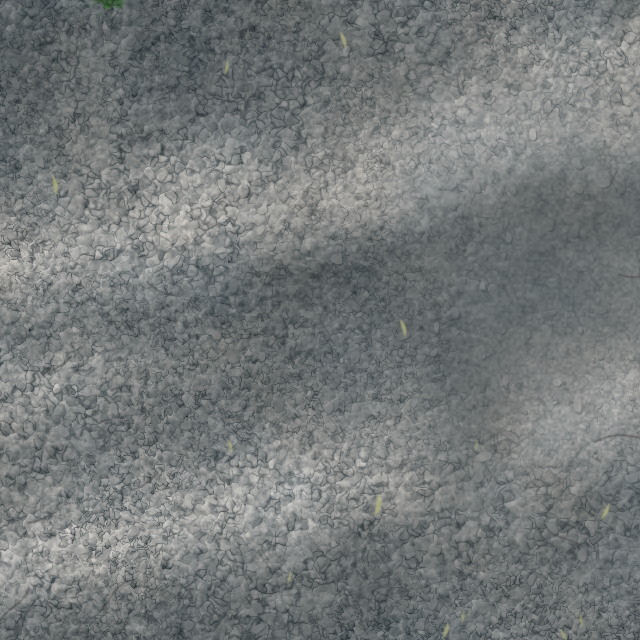
Reproduce this texture procedurally as a Shadertoy shader.

```glsl
vec2 hash2(vec2 p) {
    vec3 q = fract(vec3(p.xyx) * vec3(0.1031, 0.1030, 0.0973));
    q += dot(q, q.yzx + 33.33);
    return fract((q.xx + q.yz) * q.zy);
}

float noise(vec2 p) {
    vec2 i = floor(p), f = fract(p);
    f = f * f * (3.0 - 2.0 * f);
    return mix(mix(hash2(i).x, hash2(i + vec2(1, 0)).x, f.x),
               mix(hash2(i + vec2(0, 1)).x, hash2(i + vec2(1, 1)).x, f.x), f.y);
}

float fbm(vec2 p) {
    float sum = 0.0, amp = 0.5;
    for (int i = 0; i < 4; i++) {
        sum += amp * noise(p);
        p = p * 2.03 + 17.0;
        amp *= 0.5;
    }
    return sum / 0.9375;
}

float bump(float x, float center, float width) {
    float d = (x - center) / width;
    return exp(-d * d);
}

mat2 rotate(float a) {
    return mat2(cos(a), sin(a), -sin(a), cos(a));
}

// Brightness of loose stones: broken soft gaps, varied tone, light from upper left
float gravel(vec2 p) {
    vec2 w = p * 1.4;
    p += 0.9 * (vec2(noise(w), noise(w + 40.0)) - 0.5);
    vec2 cell = floor(p), toStone = vec2(0), id = vec2(0);
    float near = 9.0, second = 9.0;
    for (int y = -1; y <= 1; y++)
    for (int x = -1; x <= 1; x++) {
        vec2 c = cell + vec2(x, y), h = hash2(c);
        vec2 d = p - c - h;
        float dist = length(rotate(h.x * 6.28) * d * vec2(0.75, 1.3)) - 0.25 * h.y;
        if (dist < near) {
            second = near;
            near = dist;
            toStone = d;
            id = c;
        } else second = min(second, dist);
    }
    float gap = 1.0 - smoothstep(0.0, 0.38, second - near);
    gap *= smoothstep(0.2, 0.7, noise(p * 0.9 + 11.0));
    return 1.06 - 0.46 * gap + 0.26 * (hash2(id + 71.0).y - 0.5)
         + 0.20 * dot(toStone, vec2(-0.6, 0.8));
}

// Rough relief lit from the upper left
float relief(vec2 p) {
    vec2 toLight = vec2(-0.3, 0.4);
    return noise(p - toLight) - noise(p + toLight);
}

// Broad sunlit bands rising gently to the right
float sunlight(vec2 uv) {
    float s = uv.y - 0.23 * uv.x + 0.09 * (fbm(uv * vec2(4, 6)) - 0.5);
    float lit = bump(s, 0.60, 0.10);
    lit += bump(s, 0.13, 0.10) * (1.0 - 0.7 * bump(uv.x, 0.73, 0.09));
    lit += 0.8 * bump(s, 0.38, 0.07) * bump(uv.x, 0.0, 0.25);
    lit += 0.7 * bump(s, 0.71, 0.06) * bump(uv.x, 1.0, 0.25);
    lit -= 0.3 * bump(s, 0.46, 0.06) * bump(uv.x, 0.5, 0.35);
    lit -= 0.3 * bump(uv.x, 0.0, 0.35) * bump(uv.y, 0.95, 0.15);
    return lit;
}

void mainImage(out vec4 fragColor, in vec2 fragCoord) {
    vec2 uv = fragCoord / iResolution.y;
    float px = 1.0 / iResolution.y;

    // Coarse and fine gravel, fading into packed dust on the right
    float coarse = smoothstep(0.35, 0.65, fbm(uv * 5.0 + 9.0));
    float detail = mix(gravel(uv * 115.0), gravel(uv * 74.0 + 30.0), 0.15 + 0.6 * coarse);
    detail += 0.17 * relief(uv * 125.0) + 0.13 * relief(uv * 70.0 + 60.0);
    float dust = bump(uv.x, 0.95, 0.40) * bump(uv.y, 0.56, 0.32);
    dust = clamp(dust * (0.6 + 0.7 * fbm(uv * 9.0)), 0.0, 0.75);
    detail = mix(detail, 0.98 + 0.22 * (fbm(uv * 75.0) - 0.5), dust);
    detail += 0.17 * (noise(uv * 240.0) - 0.5);

    // Sparse larger stones with a shadowed lower right rim
    vec2 grid = uv * 26.0, cell = floor(grid);
    vec2 h = hash2(cell + 5.0), k = hash2(cell + 90.0);
    mat2 turn = rotate(k.x * 6.28);
    vec2 d = turn * (grid - cell - 0.3 - 0.4 * h) * vec2(0.75, 1.2);
    float radius = 0.07 + 0.14 * k.y * k.y;
    float wobble = 0.14 * (noise(grid * 5.0) - 0.5);
    float stone = length(d) - radius + wobble;
    float shadow = length(d - turn * vec2(0.04, -0.05)) - radius + wobble;
    float present = step(0.62, hash2(cell + 33.0).x);
    detail = mix(detail, 0.66, 0.7 * present * smoothstep(0.05, -0.04, shadow));
    float top = 1.14 + 0.2 * (h.x - 0.5) + 0.2 * (noise(uv * 130.0) - 0.5);
    detail = mix(detail, top, 0.8 * present * smoothstep(0.04, -0.04, stone));

    // Ground colour: cool in shade, neutral in sun
    float light = 0.415 + 0.195 * sunlight(uv) + 0.13 * (fbm(uv * 7.0) - 0.5);
    float tone = (light * detail - 0.28) / 0.38;
    vec3 color = mix(vec3(0.28, 0.31, 0.32), vec3(0.66, 0.66, 0.65), tone);
    color += vec3(0.025, 0.0, -0.02) * (fbm(uv * 9.0 + 50.0) - 0.5);

    // Dark twigs
    for (int i = 0; i < 9; i++) {
        vec2 r = hash2(vec2(i, 12)), q = rotate(r.x * 2.4 - 1.2) * (uv - hash2(vec2(i, 47)));
        q.y += 0.005 * sin(q.x * 60.0 + r.y * 6.0);
        float twig = max(abs(q.y) - 0.0012, abs(q.x) - 0.015 - 0.03 * r.y);
        color = mix(color, vec3(0.27, 0.26, 0.26), 0.6 * smoothstep(1.5 * px, -1.5 * px, twig));
    }

    // Pale yellow fallen leaves
    for (int i = 0; i < 13; i++) {
        vec2 r = hash2(vec2(i, 150)), q = rotate(1.2 * (r.x - 0.5)) * (uv - hash2(vec2(i, 203)));
        float len = 0.008 + 0.014 * r.y * r.y;
        q.x += 9.0 * q.y * q.y;
        float leaf = abs(q.x) - 0.24 * len * (1.0 - q.y * q.y / (len * len));
        vec3 leafColor = mix(vec3(0.58, 0.59, 0.46), vec3(0.72, 0.73, 0.52), r.y);
        color = mix(color, leafColor, 0.8 * smoothstep(1.5 * px, -1.5 * px, leaf));
    }

    // Grass tuft at the top edge
    float grass = bump(uv.x, 0.17, 0.035) * bump(uv.y, 1.01, 0.025);
    grass = smoothstep(0.25, 0.7, grass + 0.5 * (noise(uv * 90.0) - 0.5));
    color = mix(color, vec3(0.18, 0.36, 0.15) * detail, 0.8 * grass);

    fragColor = vec4(clamp(color, 0.0, 1.0), 1.0);
}
```
